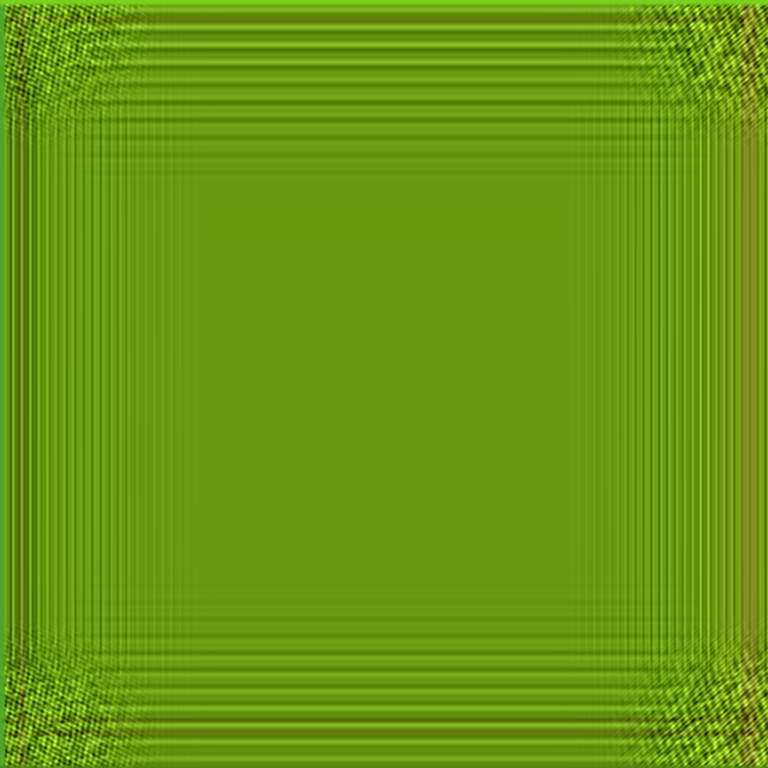
A Shadertoy shader for this background:

```glsl
const float TAU = 6.2831853;

float hash(vec2 p) {
    return fract(sin(dot(p, vec2(127.1, 311.7))) * 43758.5453);
}

float valueNoise(vec2 p) {
    vec2 cell = floor(p), f = fract(p);
    f = f * f * (3.0 - 2.0 * f);
    return mix(mix(hash(cell), hash(cell + vec2(1, 0)), f.x),
               mix(hash(cell + vec2(0, 1)), hash(cell + vec2(1, 1)), f.x), f.y);
}

// Soft-edged strip between two coordinates
float strip(float x, float a, float b) {
    return smoothstep(a - 0.002, a + 0.002, x) * (1.0 - smoothstep(b - 0.002, b + 0.002, x));
}

// Uneven ripple across one axis, measured from the border
float ripple(float d, float frequency, float seed) {
    float main = -cos(TAU * frequency * (d - 0.0234));
    float overtone = sin(TAU * frequency * 1.93 * d + 1.0);
    float strength = 0.6 + 0.9 * valueNoise(vec2(d * frequency * 0.6, seed));
    return strength * (0.65 * main + 0.45 * overtone);
}

void mainImage(out vec4 fragColor, in vec2 fragCoord) {
    vec2 uv = fragCoord / iResolution.xy;
    vec2 border = min(uv, 1.0 - uv);
    vec3 color = mix(vec3(0.405, 0.594, 0.06), vec3(0.41, 0.60, 0.06), uv.y);

    // Broad tints along the sides
    float middle = smoothstep(0.0, 0.12, border.y);
    color = mix(color, vec3(0.30, 0.49, 0.03), 0.5 * strip(uv.x, 0.012, 0.05) * middle);
    color = mix(color, vec3(0.43, 0.46, 0.10), 0.6 * strip(uv.x, 0.025, 0.034));
    color = mix(color, vec3(0.47, 0.60, 0.06), 0.6 * smoothstep(0.88, 0.96, uv.x));
    color = mix(color, vec3(0.50, 0.53, 0.13), 0.85 * strip(uv.x, 0.966, 0.986));

    // Thin warm bands near the top and bottom
    float warm = strip(uv.y, 0.041, 0.049) + strip(uv.y, 0.059, 0.065) + strip(uv.y, 0.971, 0.978);
    color = mix(color, vec3(0.42, 0.42, 0.08), 0.5 * warm);

    // Ripples fading toward the flat centre
    vec2 fade = 1.0 - smoothstep(vec2(0.06), vec2(0.28, 0.27), border);
    float rows = ripple(border.y, uv.y < 0.5 ? 47.0 : 45.0, floor(uv.y * 2.0));
    rows *= fade.y * smoothstep(0.04, 0.19, border.x);
    float columns = ripple(border.x, uv.x < 0.5 ? 93.0 : 101.0, 4.0 + floor(uv.x * 2.0));
    columns *= fade.x * smoothstep(0.08, 0.18, border.y) * (1.0 - 0.4 * strip(uv.x, 0.966, 0.986));
    color += vec3(0.11, 0.125, 0.09) * rows + vec3(0.12, 0.13, 0.09) * columns;

    // Faint crossing threads where rows and columns overlap
    float threads = sin(TAU * 128.0 * uv.x) * fade.x * fade.y;
    color += vec3(0.035, 0.04, 0.025) * threads;

    // Slanted grain dissolving out of the corners
    vec2 reach = 1.0 - smoothstep(vec2(0.02), vec2(0.26, 0.24), border);
    float corner = smoothstep(0.02, 0.75, reach.x * reach.y);
    float bend = uv.x < 0.5 ? 0.55 : -0.55;
    vec2 slanted = vec2(uv.x + bend * uv.y, uv.y - 0.3 * uv.x);
    float grain = valueNoise(slanted * vec2(190.0, 225.0)) - 0.5;
    float weave = sin(TAU * 112.0 * slanted.x) * sin(TAU * 92.0 * slanted.y);
    color += vec3(0.38, 0.46, 0.22) * corner * (1.05 * grain + 0.5 * weave);

    // Thin border lines
    color = mix(color, vec3(0.30, 0.66, 0.17), 0.9 - 0.9 * smoothstep(0.004, 0.009, uv.x));
    color = mix(color, vec3(0.47, 0.84, 0.12), 0.95 * smoothstep(0.990, 0.997, uv.y));
    color = mix(color, vec3(0.28, 0.50, 0.06), 0.7 * (1.0 - smoothstep(0.001, 0.005, uv.y)));

    fragColor = vec4(clamp(color, 0.0, 1.0), 1.0);
}
```
